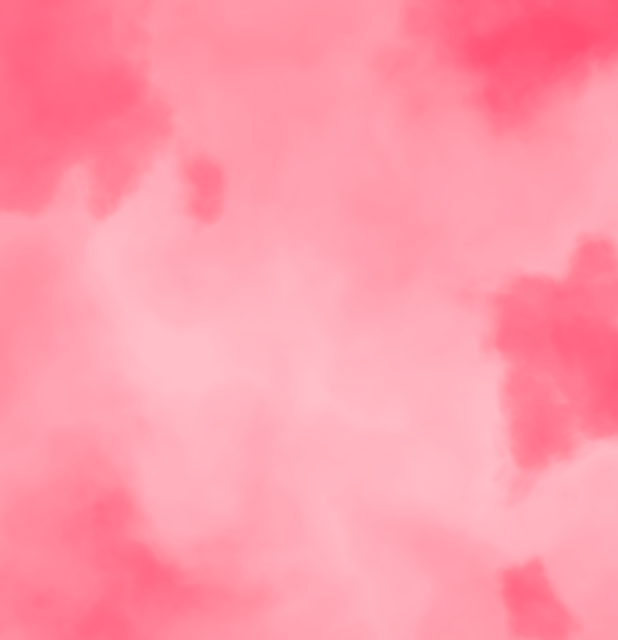
Give the GLSL for this texture, as a WebGL 2 fragment shader.

```glsl
#version 300 es
precision highp float;

uniform vec2 u_resolution;
out vec4 outColor;

// Colours from thin haze to dense cloud
const vec3 PALE = vec3(1.00, 0.745, 0.785);
const vec3 ROSE = vec3(1.00, 0.545, 0.620);
const vec3 DEEP = vec3(1.00, 0.310, 0.450);

// Background haze
const vec2  CLEARING = vec2(0.58, 0.48);
const float HAZE_BASE = 0.12;
const float HAZE_RIM = 0.27;
const float HAZE_TOP = 0.15;
const float HAZE_MOTTLE = 0.36;
const float HAZE_SCALE = 2.6;

// Cloud outlines
const float WARP_SCALE = 4.5;
const float WARP_AMOUNT = 0.17;
const float BILLOW_SCALE = 8.0;
const float BILLOW_AMOUNT = 0.55;
const float INNER_MOTTLE = 0.16;

// Cloud banks: centre and radii, then edge softness and depth of colour
const int BANK_COUNT = 5;
const vec4 BANK_SHAPE[BANK_COUNT] = vec4[](
    vec4(0.10, 0.86, 0.17, 0.19),
    vec4(0.87, 1.01, 0.28, 0.15),
    vec4(0.97, 0.41, 0.21, 0.14),
    vec4(0.83, 0.07, 0.08, 0.11),
    vec4(0.17, 0.09, 0.15, 0.13));
const vec2 BANK_LOOK[BANK_COUNT] = vec2[](
    vec2(0.22, 0.76), vec2(0.55, 0.96), vec2(0.28, 0.80),
    vec2(0.28, 0.72), vec2(0.70, 0.78));

vec2 gradientAt(ivec2 cell) {
    uint h = uint(cell.x) * 1597334677u ^ uint(cell.y) * 3812015801u;
    h = (h ^ (h >> 15)) * 2246822519u;
    h ^= h >> 13;
    float angle = float(h & 65535u) / 65536.0 * 6.28319;
    return vec2(cos(angle), sin(angle));
}

float gradientNoise(vec2 p) {
    ivec2 cell = ivec2(floor(p));
    vec2 f = fract(p);
    vec2 u = f * f * f * (f * (f * 6.0 - 15.0) + 10.0);
    float a = dot(gradientAt(cell), f);
    float b = dot(gradientAt(cell + ivec2(1, 0)), f - vec2(1, 0));
    float c = dot(gradientAt(cell + ivec2(0, 1)), f - vec2(0, 1));
    float d = dot(gradientAt(cell + ivec2(1, 1)), f - vec2(1, 1));
    return mix(mix(a, b, u.x), mix(c, d, u.x), u.y);
}

const mat2 OCTAVE_TURN = mat2(1.6, 1.2, -1.2, 1.6);

float fbm(vec2 p) {
    float sum = 0.0, amp = 1.0;
    for (int i = 0; i < 5; i++) {
        sum += amp * gradientNoise(p);
        p = OCTAVE_TURN * p + 17.3;
        amp *= 0.45;
    }
    return sum;
}

// Folded noise: rounded puffs parted by creases
float billow(vec2 p) {
    float sum = 0.0, amp = 1.0;
    for (int i = 0; i < 4; i++) {
        sum += amp * abs(gradientNoise(p));
        p = OCTAVE_TURN * p + 9.1;
        amp *= 0.45;
    }
    return sum;
}

float hazeTone(vec2 p, vec2 warp) {
    float rim = smoothstep(0.12, 0.75, distance(p + warp, CLEARING));
    float top = smoothstep(0.6, 1.0, p.y + warp.y);
    float mottle = fbm((p + 0.7 * warp) * HAZE_SCALE + 3.7);
    return HAZE_BASE + HAZE_RIM * rim + HAZE_TOP * top + HAZE_MOTTLE * mottle;
}

vec3 toneColor(float tone) {
    vec3 light = mix(PALE, ROSE, clamp(tone * 2.0, 0.0, 1.0));
    return mix(light, DEEP, clamp(tone * 2.0 - 1.0, 0.0, 1.0));
}

void main() {
    vec2 p = gl_FragCoord.xy / u_resolution.y;
    vec2 warp = WARP_AMOUNT * vec2(fbm(p * WARP_SCALE + 11.0),
                                   fbm(p * WARP_SCALE + 47.0));
    float tone = hazeTone(p, warp);

    // Lay each bank over the haze, denser toward its core
    float puffs = billow((p + 0.3 * warp) * BILLOW_SCALE + 5.0);
    float mottle = INNER_MOTTLE * fbm(p * 7.0 + 29.0);
    for (int i = 0; i < BANK_COUNT; i++) {
        vec4 shape = BANK_SHAPE[i];
        vec2 look = BANK_LOOK[i];
        float d = length((p + warp - shape.xy) / shape.zw);
        d -= BILLOW_AMOUNT * (puffs - 0.25);
        float cover = 1.0 - smoothstep(1.0 - look.x, 1.0 + look.x, d);
        float core = 1.0 - smoothstep(0.1, 1.1, d);
        tone = mix(tone, look.y + mottle, cover * (0.55 + 0.45 * core));
    }
    outColor = vec4(toneColor(tone), 1.0);
}
```
